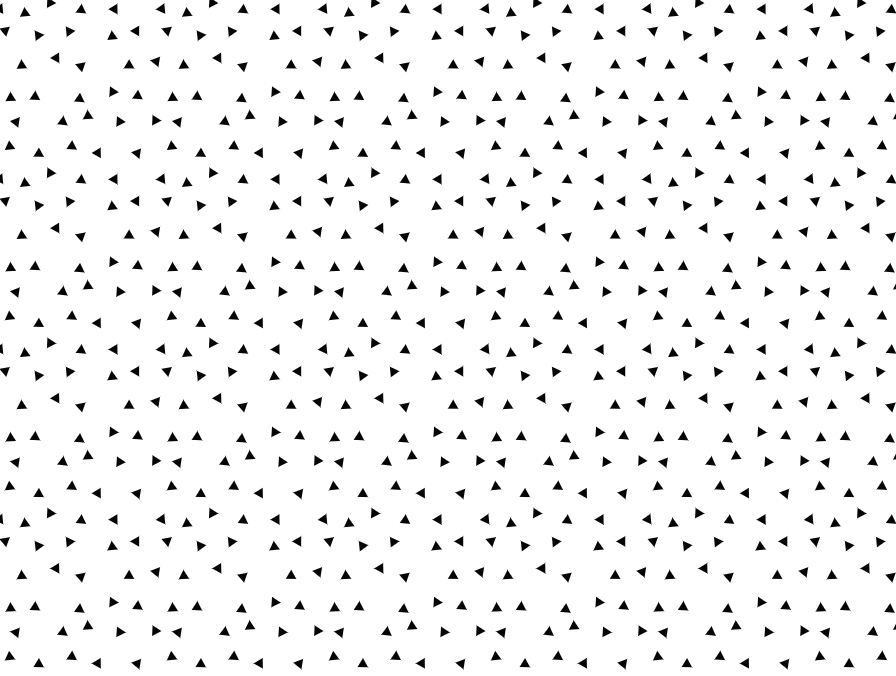
A WebGL 1 fragment shader for this pattern:

```glsl
precision highp float;
// Small solid triangles scattered on white, in a tile that repeats over the canvas.
// Each tile is a staggered grid of cells; a hash wrapped to the tile shifts and
// turns one triangle per cell, and half-plane distances give its smooth edge.

uniform vec2 u_resolution;

#define TILE_SIZE vec2(0.2397, 0.2517)  // in canvas heights
#define TILE_CELLS vec2(5.0, 6.0)       // even row count keeps the stagger seamless
#define SIDE 0.0156                     // triangle side in canvas heights
#define JITTER vec2(0.52, 0.60)         // full shift range in cells
#define TILT 14.0                       // full range of the small turn, degrees
#define SEED 17.0
#define PAPER vec3(1.0)
#define INK vec3(0.02)

vec3 hash3(vec2 p) {
  vec3 q = fract(p.xyx * vec3(0.1031, 0.1030, 0.0973));
  q += dot(q, q.yxz + 33.33);
  return fract((q.xxy + q.yzz) * q.zyx);
}

// Apex direction in degrees: mostly upward, some right, left or downward.
float apexAngle(float pick) {
  if (pick < 0.45) return 90.0;
  if (pick < 0.62) return 0.0;
  if (pick < 0.82) return 180.0;
  return 285.0;
}

// Signed distance to the three edge lines of an equilateral triangle.
float triangleDistance(vec2 p, float angle) {
  vec2 apex = vec2(cos(angle), sin(angle));
  float along = dot(p, apex);
  float across = abs(dot(p, vec2(-apex.y, apex.x)));
  float inradius = SIDE * 0.288675;
  return max(-along, 0.5 * along + 0.866025 * across) - inradius;
}

void main() {
  vec2 point = gl_FragCoord.xy / u_resolution.y;
  vec2 cellSize = TILE_SIZE / TILE_CELLS;
  vec2 homeCell = floor(point / cellSize);
  float nearest = 1.0;

  // Nearest triangle among the surrounding cells.
  for (int j = -1; j <= 1; j++) {
    for (int i = -1; i <= 1; i++) {
      vec2 cell = homeCell + vec2(float(i), float(j));
      vec2 wrapped = mod(cell, TILE_CELLS);
      vec3 place = hash3(wrapped + SEED);
      vec3 turn = hash3(wrapped + SEED + 41.0);
      float stagger = 0.5 * mod(cell.y, 2.0) - 0.25;

      vec2 center = cell + 0.5 + (place.xy - 0.5) * JITTER;
      center.x += stagger;
      float degreesTurned = apexAngle(turn.x) + (turn.y - 0.5) * TILT;
      float d = triangleDistance(point - center * cellSize, radians(degreesTurned));
      nearest = min(nearest, d);
    }
  }

  // One pixel of edge smoothing.
  float coverage = clamp(0.5 - nearest * u_resolution.y, 0.0, 1.0);
  gl_FragColor = vec4(mix(PAPER, INK, coverage), 1.0);
}
```
